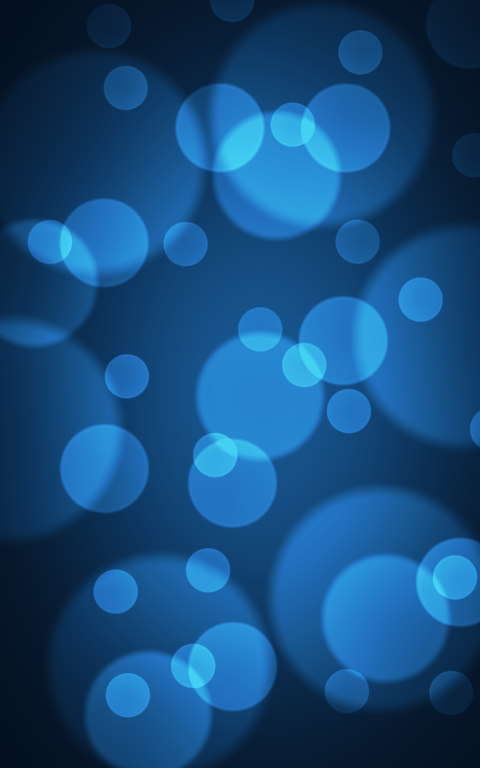
Give the GLSL for this background, as a WebGL 2 fragment shader.

```glsl
#version 300 es
precision highp float;

uniform vec2 u_resolution;
out vec4 outColor;

// Lengths are in canvas widths, positions in canvas fractions.
const vec2 GLOW_CENTER = vec2(0.54, 0.49);
const vec2 GLOW_SPREAD = vec2(0.42, 0.39);
const float GLOW_LIGHT = 2.75;
const float AMBIENT_LIGHT = 0.2;
const float MAX_LIGHT = 8.0;
const float LIGHT_KNEE = 6.0;

const int RING_COUNT = 6;
const vec2 RING_RADIUS = vec2(0.47, 0.39);
const float RING_PHASE = 0.17;
const float RING_JITTER = 0.05;

const vec2 SCATTER_STEP = vec2(0.7549, 0.5698);
const float MIN_STRENGTH = 0.65;
const float CORE_FILL = 0.85;
const float TAU = 6.28319;

// Disc styles: radius, edge softness, gain, rim brightness.
const vec4 HUGE_DISC = vec4(0.229, 0.020, 0.95, 0.0);
const vec4 LARGE_DISC = vec4(0.131, 0.010, 1.15, 0.05);
const vec4 MEDIUM_DISC = vec4(0.092, 0.004, 1.15, 0.14);
const vec4 SMALL_DISC = vec4(0.046, 0.002, 1.00, 0.16);

// Even steps of light, from shadow to highlight.
const vec3 RAMP[8] = vec3[8](
    vec3(0.006, 0.03, 0.07),
    vec3(0.03, 0.11, 0.20),
    vec3(0.05, 0.21, 0.37),
    vec3(0.09, 0.33, 0.55),
    vec3(0.13, 0.44, 0.75),
    vec3(0.16, 0.56, 0.84),
    vec3(0.19, 0.66, 0.89),
    vec3(0.26, 0.82, 0.95)
);

float hash(vec2 v) {
    return fract(sin(dot(v, vec2(12.9898, 78.233))) * 43758.5453);
}

vec2 jitter(vec2 key) {
    return vec2(hash(key), hash(key + 17.3)) - 0.5;
}

// Factor by which one translucent disc brightens the light below it.
float discGain(vec2 offset, vec4 style, float strength) {
    float radius = style.x;
    float softness = max(style.y, 0.8 / u_resolution.x);
    float edge = length(offset) - radius;
    float mask = 1.0 - smoothstep(-softness, softness, edge);
    float fill = mix(CORE_FILL, 1.0, smoothstep(-radius, 0.0, edge));
    float rimPos = edge / softness + 1.0;
    float rim = style.w * exp(-rimPos * rimPos);
    return 1.0 + strength * mask * (style.z * fill + rim);
}

// Discs spread evenly by a low-discrepancy sequence, then jittered.
float scatterGain(vec2 uv, vec2 scale, vec4 style, int count, vec2 seed, float spread) {
    float gain = 1.0;
    for (int i = 0; i < count; i++) {
        vec2 key = seed + float(i);
        vec2 center = fract(seed + float(i) * SCATTER_STEP) + spread * jitter(key);
        float strength = mix(MIN_STRENGTH, 1.0, hash(key + 5.1));
        gain *= discGain((uv - center) * scale, style, strength);
    }
    return gain;
}

// Huge soft discs set around the glow.
float ringGain(vec2 uv, vec2 scale) {
    float gain = 1.0;
    for (int i = 0; i < RING_COUNT; i++) {
        float angle = RING_PHASE + TAU * float(i) / float(RING_COUNT);
        vec2 center = 0.5 + RING_RADIUS * vec2(cos(angle), sin(angle));
        center += RING_JITTER * jitter(vec2(float(i), 3.7));
        gain *= discGain((uv - center) * scale, HUGE_DISC, 1.0);
    }
    return gain;
}

vec3 rampColor(float light) {
    float level = clamp(light, 0.0, 6.999);
    int index = int(level);
    return mix(RAMP[index], RAMP[index + 1], fract(level));
}

void main() {
    vec2 uv = gl_FragCoord.xy / u_resolution;
    vec2 scale = vec2(1.0, u_resolution.y / u_resolution.x);

    // Backdrop glow
    vec2 fromGlow = (uv - GLOW_CENTER) / GLOW_SPREAD;
    float light = AMBIENT_LIGHT + GLOW_LIGHT * exp(-dot(fromGlow, fromGlow));

    // Disc layers, back to front
    light *= ringGain(uv, scale);
    light *= scatterGain(uv, scale, LARGE_DISC, 5, vec2(0.55, 0.486), 0.03);
    light *= scatterGain(uv, scale, MEDIUM_DISC, 9, vec2(0.45, 0.83), 0.05);
    light *= scatterGain(uv, scale, SMALL_DISC, 23, vec2(0.64, 0.58), 0.12);

    // Soft limit keeps overlaps from clipping
    light = MAX_LIGHT * (1.0 - exp(-light / LIGHT_KNEE));
    outColor = vec4(rampColor(light), 1.0);
}
```
